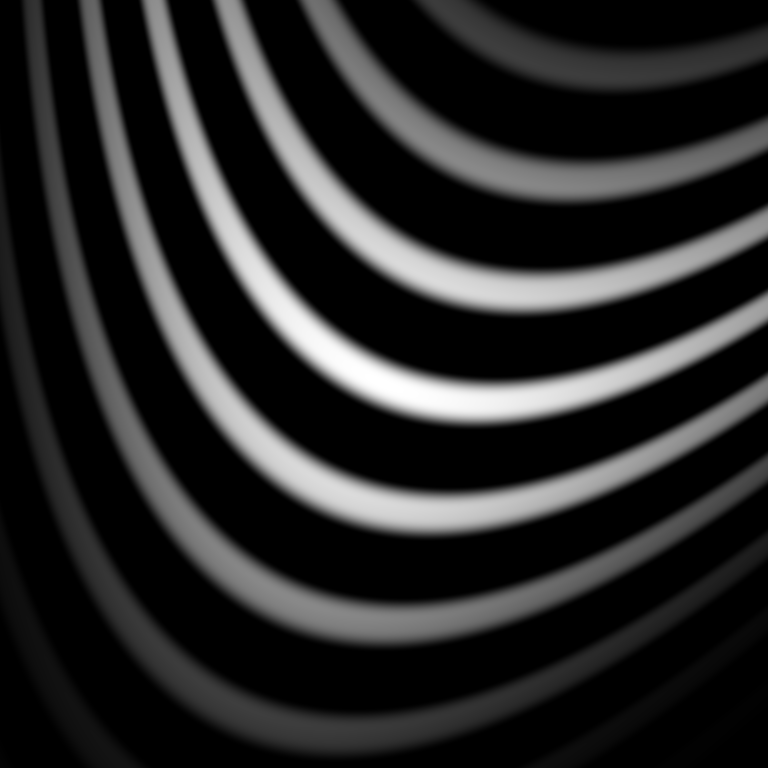
Give the GLSL for this background, as a Shadertoy shader.

```glsl
// Soft white parabolic bands, tilted and fading out from the centre into black.

const float TILT = 0.3927;          // lean of the parabola axis, radians
const float BEND = 1.585;           // curvature of each band
const float BANDS = 6.4;            // bands per canvas height along the axis
const float AXIS_FADE = 0.1625;     // fade per squared band number
const float SIDE_FADE = 2.68;       // fade per squared distance from the axis
const vec3 BACKGROUND = vec3(0.0);
const vec3 BAND_COLOR = vec3(1.0);
const float TAU = 6.2831853;

// Continuous band number: whole values lie on the crest of a band.
float bandNumber(float along, float across) {
    return BANDS * (BEND * across * across - along);
}

// Rounded crest with a soft foot and a dark gap half a period wide.
float crest(float band) {
    return smoothstep(0.0, 1.0, cos(TAU * band));
}

// Glow that fades with band number and with distance from the axis.
float glow(float band, float across) {
    return exp(-AXIS_FADE * band * band - SIDE_FADE * across * across);
}

void mainImage(out vec4 fragColor, in vec2 fragCoord) {
    // Centred coordinates, one unit per canvas height
    vec2 p = (fragCoord - 0.5 * iResolution.xy) / iResolution.y;

    // Tilted frame of the parabolas
    vec2 axis = vec2(sin(TILT), cos(TILT));
    float along = dot(p, axis);
    float across = dot(p, vec2(axis.y, -axis.x));

    // Bands lit by the glow
    float band = bandNumber(along, across);
    float light = crest(band) * glow(band, across);
    fragColor = vec4(mix(BACKGROUND, BAND_COLOR, light), 1.0);
}
```
